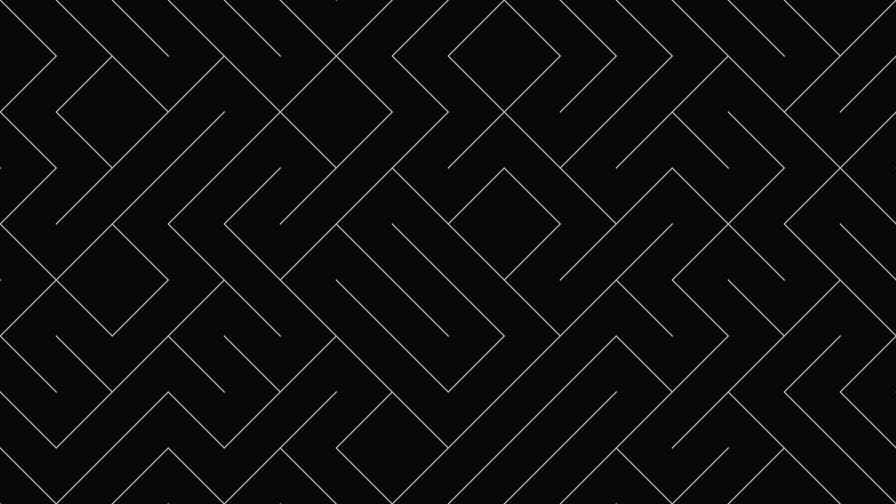
A Shadertoy shader for this pattern:

```glsl
const float ROWS = 9.0;                       // cells per canvas height
const float LINE_WIDTH = 0.0175;              // in cells
const vec2 GRID_SHIFT = vec2(0.005, 0.0);     // in cells
const float SLASH_SHARE = 0.5;                // odds of a rising diagonal
const float SEED = 17.0;
const vec3 BACKGROUND = vec3(0.031);
const vec3 LINE_COLOR = vec3(0.93);

float hash(vec2 cell) {
    vec3 p = fract(vec3(cell.xyx + SEED) * vec3(0.1031, 0.1030, 0.0973));
    p += dot(p, p.yzx + 33.33);
    return fract((p.x + p.y) * p.z);
}

float segmentDistance(vec2 p, vec2 a, vec2 b) {
    vec2 ab = b - a;
    float t = clamp(dot(p - a, ab) / dot(ab, ab), 0.0, 1.0);
    return length(p - a - t * ab);
}

// Integral of a tent filter of radius one
float tentIntegral(float x) {
    x = clamp(x, -1.0, 1.0);
    return 0.5 + x - 0.5 * x * abs(x);
}

// Share of a filtered pixel covered by a line at the given distance
float lineCoverage(float dist, float pixel) {
    float halfWidth = 0.5 * LINE_WIDTH;
    return tentIntegral((dist + halfWidth) / pixel)
         - tentIntegral((dist - halfWidth) / pixel);
}

// Distance to the one diagonal held by a cell
float diagonalDistance(vec2 p, vec2 cell) {
    float rising = step(hash(cell), SLASH_SHARE);
    vec2 start = cell + vec2(0.0, 1.0 - rising);
    vec2 end = cell + vec2(1.0, rising);
    return segmentDistance(p, start, end);
}

void mainImage(out vec4 fragColor, in vec2 fragCoord) {
    float pixel = ROWS / iResolution.y;
    vec2 p = fragCoord * pixel - GRID_SHIFT;
    vec2 home = floor(p);

    // Neighbours keep the joints whole across cell borders
    float dist = 1.0;
    for (int y = -1; y <= 1; y++) {
        for (int x = -1; x <= 1; x++) {
            dist = min(dist, diagonalDistance(p, home + vec2(x, y)));
        }
    }

    vec3 color = mix(BACKGROUND, LINE_COLOR, lineCoverage(dist, pixel));
    fragColor = vec4(color, 1.0);
}
```
